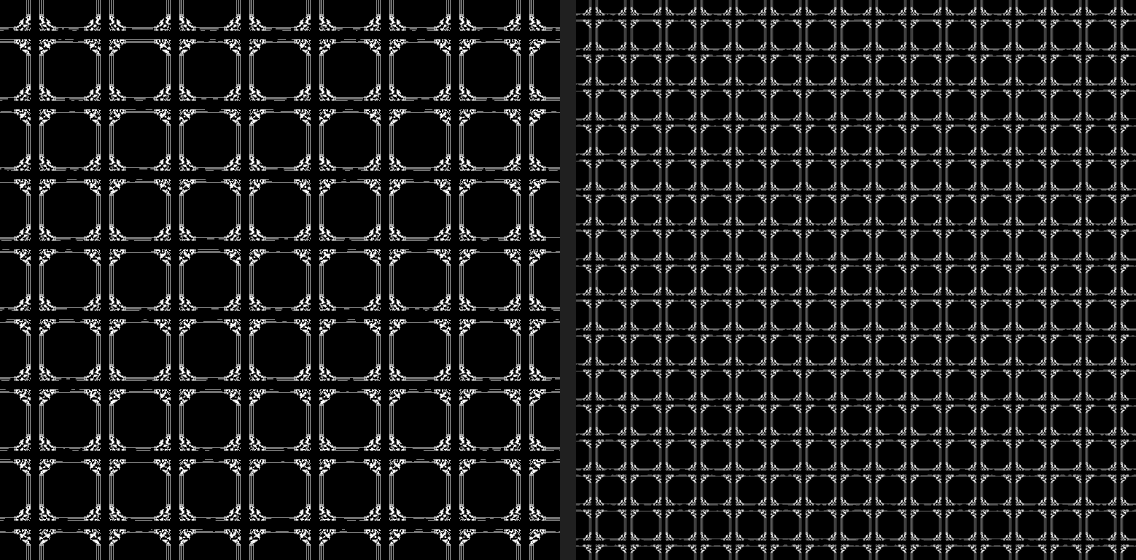
Left: one tile. Right: repeated 2 by 2.
Reproduce this pattern procedurally as a three.js fragment shader.

```glsl
// Grid of thin white frames on black, parted by plain black bands. Each frame has
// fine parallel rails and a mottled quarter-round ornament in every corner.
// Built on a fine grain grid, with wrapping gradient noise and box-filtered edges.

varying vec2 vUv;

const float REPEATS = 8.0;          // frames across and down
const float GRAINS = 96.0;          // grains per repeat, one grain = one line width
const float GAP = 6.0;              // half width of the black band, in grains
const vec3 UPRIGHT_RAILS = vec3(6.0, 8.0, 11.0);
const vec3 LEVEL_RAILS = vec3(6.0, 8.0, 10.0);
const float UPRIGHT_START = 26.0;   // where the rails leave the corners
const float LEVEL_START = 27.0;
const float RAIL_INK = 0.72;        // rails are fainter than the ornaments
const float CORNER_RADIUS = 27.6;   // measured from the crossing of the bands
const float RIM_WIDTH = 1.1;
const float MOTTLE_LEVEL = 0.05;    // higher is darker
const float BLOB_SIZE = 4.0;
const float SPECK_SIZE = 2.0;
const float DASH_SIZE = 12.0;
const float VARIATION = 0.25;       // difference between repeats
const int SAMPLES = 3;              // per axis, for smooth edges
const vec3 GROUND = vec3(0.0);
const vec3 INK = vec3(0.98);

vec2 gradientAt(vec2 node, float period) {
  node = mod(node, period);
  float h = fract(sin(dot(node, vec2(127.1, 311.7))) * 43758.5);
  float angle = 6.28318 * h;
  return vec2(cos(angle), sin(angle));
}

// Gradient noise that wraps after a whole number of lattice nodes
float gradientNoise(vec2 p, float period) {
  vec2 i = floor(p);
  vec2 f = p - i;
  vec2 u = f * f * f * (f * (f * 6.0 - 15.0) + 10.0);
  vec2 e = vec2(1.0, 0.0);
  float a = dot(gradientAt(i, period), f);
  float b = dot(gradientAt(i + e.xy, period), f - e.xy);
  float c = dot(gradientAt(i + e.yx, period), f - e.yx);
  float d = dot(gradientAt(i + e.xx, period), f - e.xx);
  return mix(mix(a, b, u.x), mix(c, d, u.x), u.y);
}

// 1 on any of three one-grain lines
float rails(float grain, vec3 lines) {
  vec3 hit = 1.0 - step(0.5, abs(vec3(grain) - lines));
  return max(hit.x, max(hit.y, hit.z));
}

// Straight rails, the level ones broken into long dashes near the band
float frameRails(vec2 grain, vec2 place, float side) {
  float upright = rails(grain.x, UPRIGHT_RAILS) * step(UPRIGHT_START, grain.y);
  float total = GRAINS * REPEATS;
  float wear = gradientNoise(place / DASH_SIZE, total / DASH_SIZE);
  float outer = 1.0 - smoothstep(GAP, LEVEL_RAILS.z, grain.y);
  float kept = step(outer * 0.4 - 0.28 - 0.04 * side, wear);
  float level = rails(grain.y, LEVEL_RAILS) * step(LEVEL_START, grain.x);
  level *= max(kept, step(LEVEL_RAILS.z, grain.y));
  return RAIL_INK * max(upright, level);
}

// Small checkered caps where the rails meet the corners
float railCaps(vec2 grain) {
  vec2 q = grain.x < grain.y ? grain : grain.yx;
  float inside = step(GAP, q.x) * step(q.x, 11.0) * step(25.0, q.y) * step(q.y, 28.0);
  return inside * step(0.5, mod(floor(q.x * 0.5) + q.y, 2.0));
}

// Quarter-round ornament: dotted rim, coarse blobs, fine specks by the band
float cornerOrnament(vec2 grain, vec2 mirrored, vec2 place) {
  float total = GRAINS * REPEATS;
  float r = length(grain + 0.5);
  float inside = step(GAP, min(grain.x, grain.y)) * step(r, CORNER_RADIUS);
  float blobs = gradientNoise(mirrored / BLOB_SIZE, total / BLOB_SIZE);
  float specks = gradientNoise(mirrored / SPECK_SIZE + 40.0, total / SPECK_SIZE);
  float change = gradientNoise(place / SPECK_SIZE, total / SPECK_SIZE);
  float nearRim = smoothstep(14.0, 20.0, r);
  float tone = mix(specks, blobs + 0.05, nearRim) + VARIATION * change;
  float mottle = step(MOTTLE_LEVEL, tone);
  float rim = step(CORNER_RADIUS - RIM_WIDTH, r) * step(-0.2, tone);
  return inside * max(rim, mottle);
}

float inkAt(vec2 uv) {
  vec2 place = floor(uv * REPEATS * GRAINS) + 0.5;
  vec2 p = mod(place, GRAINS) - 0.5 * GRAINS;   // zero where the bands cross
  vec2 grain = floor(abs(p));
  vec2 mirrored = vec2(abs(p.x), p.y);
  float ink = frameRails(grain, place, sign(p.y));
  ink = max(ink, railCaps(grain));
  return max(ink, cornerOrnament(grain, mirrored, place));
}

void main() {
  // Average the ink over the area of one output pixel
  vec2 footprint = vec2(dFdx(vUv.x), dFdy(vUv.y));
  float coverage = 0.0;
  for (int j = 0; j < SAMPLES; j++) {
    for (int i = 0; i < SAMPLES; i++) {
      vec2 offset = (vec2(float(i), float(j)) + 0.5) / float(SAMPLES) - 0.5;
      coverage += inkAt(vUv + offset * footprint);
    }
  }
  coverage /= float(SAMPLES * SAMPLES);
  gl_FragColor = vec4(mix(GROUND, INK, coverage), 1.0);
}
```
